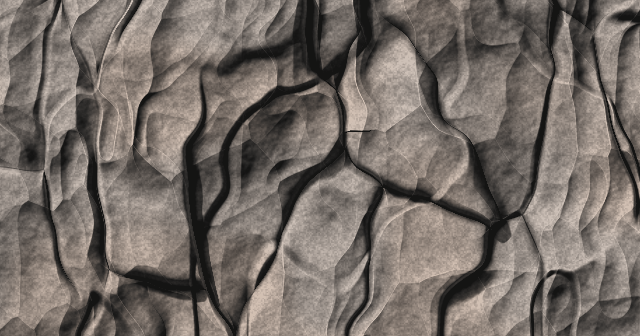
Write a Shadertoy shader that draws this texture.

```glsl
const vec2  SLAB_GRID   = vec2(3.5, 1.5);   // tall slabs per canvas height
const vec2  SCOOP_GRID  = vec2(8.0, 5.0);   // chipped hollows per canvas height
const vec2  FLUTE_GRID  = vec2(6.5, 2.4);
const vec2  FOLD_GRID   = vec2(14.0, 5.5);
const vec2  LEDGE_GRID  = vec2(5.2, 2.0);
const float SLAB_STEP   = 0.085;
const float CRACK_DEPTH = 0.050;
const float SCOOP_DEPTH = 0.046;
const float FLUTE_DEPTH = 0.050;
const float FOLD_DEPTH  = 0.022;
const float LEDGE_STEP  = 0.036;
const float ROUGHNESS   = 0.008;
const float GRAIN       = 0.34;
const float NEAR        = 0.0028;           // slope sampling radius
const float WIDE        = 0.024;            // occlusion sampling radius
const vec3  LIGHT       = vec3(-0.45, 0.58, 0.68);
const vec3  WARM_STONE  = vec3(1.03, 0.94, 0.875);
const vec3  COOL_STONE  = vec3(1.0, 0.94, 0.895);

float hash1(vec2 p) {
    vec3 q = fract(p.xyx * 0.1031);
    q += dot(q, q.yzx + 33.33);
    return fract((q.x + q.y) * q.z);
}

vec2 hash2(vec2 p) {
    vec3 q = fract(p.xyx * vec3(0.1031, 0.1030, 0.0973));
    q += dot(q, q.yzx + 33.33);
    return fract((q.xx + q.yz) * q.zy);
}

float noise(vec2 p) {
    vec2 i = floor(p), f = fract(p);
    f = f * f * (3.0 - 2.0 * f);
    return mix(mix(hash1(i), hash1(i + vec2(1, 0)), f.x),
               mix(hash1(i + vec2(0, 1)), hash1(i + vec2(1, 1)), f.x), f.y);
}

float ridged(vec2 p) { return 1.0 - abs(2.0 * noise(p) - 1.0); }

// Tilted slabs at different depths: x = height, y = distance to the border
vec2 slabs(vec2 p) {
    vec2 q = p * SLAB_GRID, cell = floor(q);
    float first = 9.0, second = 9.0, sum = 0.0, total = 0.0;
    for (int y = -1; y <= 1; y++)
    for (int x = -1; x <= 1; x++) {
        vec2 id = cell + vec2(x, y);
        vec2 d = q - id - 0.05 - 0.9 * hash2(id);
        vec2 tilt = (hash2(id + 37.0) - 0.5) * vec2(0.13, 0.24);
        float dist = length(d) + 0.2 * hash1(id + 11.0);
        float weight = exp(-45.0 * dist);
        sum += weight * (SLAB_STEP * hash1(id + 71.0) + dot(tilt, d));
        total += weight;
        second = min(second, max(first, dist));
        first = min(first, dist);
    }
    return vec2(sum / total, second - first);
}

// Hollows that meet in sharp ridges
float scoops(vec2 p) {
    vec2 q = p * SCOOP_GRID, cell = floor(q);
    float lowest = 9.0;
    for (int y = -1; y <= 1; y++)
    for (int x = -1; x <= 1; x++) {
        vec2 id = cell + vec2(x, y);
        vec2 d = q - id - hash2(id + 5.0);
        vec2 tilt = hash2(id + 19.0) - 0.5;
        lowest = min(lowest, dot(d, d) + dot(tilt, d) + 0.5 * hash1(id + 53.0));
    }
    return lowest;
}

float rockHeight(vec2 p) {
    vec2 bend = vec2(noise(p * 2.6), noise(p * 2.6 + 40.0)) - 0.5;
    vec2 wobble = vec2(noise(p * 9.0 + 7.0), noise(p * 9.0 + 80.0)) - 0.5;
    vec2 w = p + 0.20 * bend + 0.065 * wobble;
    vec2 slab = slabs(w);
    float patches = noise(p * 3.0 + 23.0);
    float crack = smoothstep(0.3, 0.65, patches) * exp(-17.0 * slab.y);
    float ledge = smoothstep(0.47, 0.53, noise(w * LEDGE_GRID + 31.0));
    float h = slab.x - CRACK_DEPTH * crack + LEDGE_STEP * ledge;
    h += FLUTE_DEPTH * ridged(w * FLUTE_GRID + 3.0);
    h += FOLD_DEPTH * ridged(w * FOLD_GRID + 17.0) * smoothstep(0.75, 0.3, patches);
    h += SCOOP_DEPTH * scoops(w + 0.03 * bend.yx);

    // Rough surface
    mat2 turn = mat2(0.8, 0.6, -0.6, 0.8);
    vec2 q = p * 18.0;
    float amp = ROUGHNESS;
    for (int i = 0; i < 3; i++) {
        q = turn * q;
        h += amp * noise(q);
        q *= 2.2;
        amp *= 0.42;
    }
    return h;
}

void mainImage(out vec4 fragColor, in vec2 fragCoord) {
    vec2 p = fragCoord / iResolution.y + vec2(3.0, 5.0);
    vec3 light = normalize(LIGHT);
    float h = rockHeight(p);

    // Slope, ridge sharpness and occlusion
    float left = rockHeight(p - vec2(NEAR, 0)), right = rockHeight(p + vec2(NEAR, 0));
    float below = rockHeight(p - vec2(0, NEAR)), above = rockHeight(p + vec2(0, NEAR));
    vec3 normal = normalize(vec3(left - right, below - above, 2.0 * NEAR));
    float ridge = clamp(90.0 * (h - 0.25 * (left + right + below + above)), -0.16, 0.16);
    float around = 0.25 * (rockHeight(p + WIDE * vec2(0.8, 0.6)) + rockHeight(p + WIDE * vec2(-0.6, 0.8))
                         + rockHeight(p - WIDE * vec2(0.8, 0.6)) + rockHeight(p - WIDE * vec2(-0.6, 0.8)));
    float open = exp(-19.0 * max(around - h, 0.0));

    // Cast shadow
    vec2 toLight = normalize(light.xy);
    float rise = light.z / length(light.xy);
    float blocked = 0.0;
    for (int i = 0; i < 7; i++) {
        float t = 0.010 * (float(i) + 0.7);
        blocked = max(blocked, rockHeight(p + toLight * t) - h - t * rise);
    }
    float shadow = smoothstep(0.0, 0.026, blocked);

    // Stone tone, stains and grain
    float diffuse = max(dot(normal, light), 0.0);
    float tone = (0.09 + 0.65 * diffuse) * open * mix(1.0, 0.42, shadow) + ridge * open;
    tone *= 0.93 + 0.16 * noise(p * 4.5 + 60.0);
    tone *= 1.0 + GRAIN * (0.65 * noise(p * 240.0) + 0.35 * noise(p * 120.0 + 9.0) - 0.5);
    tone = clamp(tone, 0.08, 0.80);
    vec3 stone = mix(COOL_STONE, WARM_STONE, smoothstep(0.3, 0.7, noise(p * 3.5 + 90.0)));
    stone = mix(vec3(0.98, 0.96, 0.94), stone, smoothstep(0.05, 0.35, tone));
    fragColor = vec4(tone * stone, 1.0);
}
```
